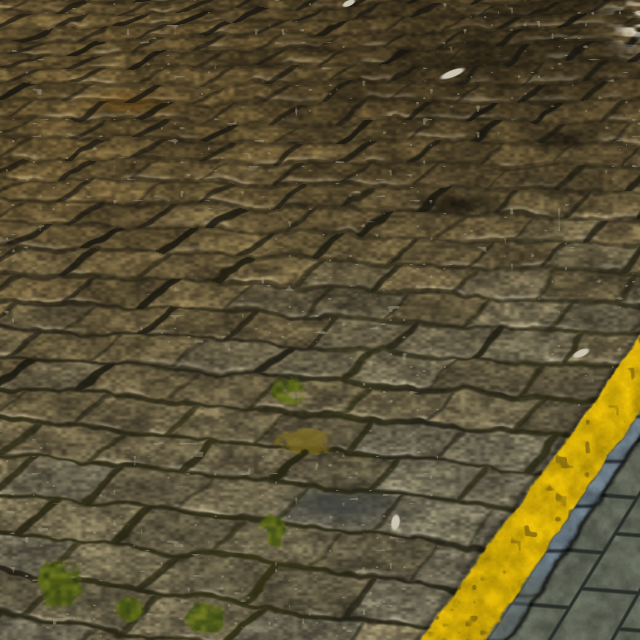
Give the GLSL for this texture, as a three.js fragment shader.

```glsl
// Worn cobbled street in perspective, with a yellow kerb line and grey pavement at lower right.
// Joints along the street converge on one vanishing point; rows shrink through a log mapping.
// Layered noise adds uneven gaps, grain, damp patches, moss and pale litter.
varying vec2 vUv;

float hash(vec2 p) {
  vec3 q = fract(vec3(p.xyx) * 0.1031);
  q += dot(q, q.yzx + 33.33);
  return fract((q.x + q.y) * q.z);
}

float noise(vec2 p) {
  vec2 i = floor(p), f = fract(p);
  f = f * f * (3.0 - 2.0 * f);
  return mix(mix(hash(i), hash(i + vec2(1.0, 0.0)), f.x),
             mix(hash(i + vec2(0.0, 1.0)), hash(i + 1.0), f.x), f.y);
}

float fbm(vec2 p) {
  float sum = 0.0, amp = 0.5;
  for (int i = 0; i < 4; i++) {
    sum += amp * noise(p);
    p = p * 2.07 + 17.3;
    amp *= 0.5;
  }
  return sum;
}

// Soft elliptical patch, 1 at its centre
float patchAt(vec2 p, vec2 centre, vec2 size) {
  vec2 d = (p - centre) / size;
  return exp(-dot(d, d));
}

// Small slanted scrap with a clean edge
float scrap(vec2 p, vec2 centre, vec2 size) {
  vec2 d = p - centre;
  d.y += d.x * 0.35;
  return 1.0 - smoothstep(0.7, 1.2, length(d / size));
}

float mossAt(vec2 p, vec2 centre, vec2 size) {
  return smoothstep(0.42, 0.66, patchAt(p, centre, size) * (0.35 + 1.1 * fbm(p * 65.0)));
}

vec3 cobbles(vec2 p) {
  vec2 q = p + 0.013 * (vec2(noise(p * 15.0), noise(p * 15.0 + 40.0)) - 0.5)
             + 0.006 * (vec2(noise(p * 55.0), noise(p * 55.0 + 70.0)) - 0.5);
  // Rows tilt down to the right and grow towards the viewer
  float rowY = q.y - q.x * (0.17 * q.y - 0.03);
  float height = 0.018 + 0.053 * rowY;
  float width = 0.1 * (q.y + 0.85);
  float v = log(height) / 0.053 + 0.47;
  float row = floor(v);
  float u = (q.x - 2.0) / width + row * 0.5 + 0.45 * hash(vec2(row, 7.0));
  vec2 id = vec2(floor(u), row);
  vec2 f = fract(vec2(u, v));
  vec2 edge = min(f, 1.0 - f) * vec2(width * 0.62, height);

  // Stone tone: brown far away, greyer and lighter near by
  float near = smoothstep(0.2, 0.95, p.y + 0.2 * p.x);
  vec3 col = mix(vec3(0.365, 0.302, 0.175), vec3(0.405, 0.375, 0.28), near);
  col *= 0.86 + 0.28 * hash(id + 90.0);
  col = mix(col, vec3(0.42, 0.42, 0.37), 0.4 * near * step(0.7, hash(id + 31.0)));
  col *= 0.62 + 0.8 * fbm(p * vec2(28.0, 50.0));
  col *= 0.78 + 0.44 * noise(p * vec2(130.0, 210.0));
  col *= 1.0 - 0.32 * patchAt(p, vec2(0.78, 0.05), vec2(0.38, 0.2));
  col *= 1.0 - 0.5 * patchAt(p, vec2(0.715, 0.32), vec2(0.06, 0.022));
  col *= 1.0 - 0.4 * patchAt(p, vec2(0.88, 0.22), vec2(0.05, 0.018));
  col = mix(col, vec3(0.45, 0.31, 0.08), 0.7 * patchAt(p, vec2(0.2, 0.16), vec2(0.05, 0.014)));
  col = mix(col, vec3(0.25, 0.26, 0.25), 0.75 * patchAt(p, vec2(0.535, 0.79), vec2(0.085, 0.025)));

  // Pale worn lip under the upper joint of each stone
  float lip = smoothstep(0.003, 0.006, edge.y) * (1.0 - smoothstep(0.006, 0.012, edge.y));
  col += 0.15 * lip * step(0.5, f.y) * smoothstep(0.45, 0.8, noise(p * 24.0 + 8.0));

  // Uneven joints: slanted gaps are deep, row gaps faint in the distance
  float leftSide = 1.0 - smoothstep(0.1, 0.8, p.x);
  float gap = hash(vec2(floor(u + 0.5), row) + 11.0);
  float slantWidth = mix(0.001, 0.0045, gap) + 0.0012 * leftSide;
  float slant = 1.0 - smoothstep(slantWidth - 0.002, slantWidth + 0.003, edge.x);
  float rowWidth = 0.001 + 0.0035 * noise(p * 11.0 + 5.0);
  float level = 1.0 - smoothstep(rowWidth - 0.002, rowWidth + 0.003, edge.y);
  float dark = max(slant * mix(0.45, 1.0, gap),
                   level * mix(0.35, 0.9, smoothstep(0.15, 0.75, p.y)));
  vec3 soil = mix(vec3(0.085, 0.08, 0.06), vec3(0.17, 0.17, 0.055), near * noise(p * 9.0));
  col = mix(col, soil, dark * 0.9);

  // Grit
  float grit = smoothstep(0.88, 0.97, noise(p * vec2(95.0, 150.0) + 3.0));
  return mix(col, vec3(0.62, 0.6, 0.51), 0.55 * grit * step(0.5, noise(p * 8.0)));
}

vec3 pavement(vec2 p, float s) {
  float across = abs(fract((s + 0.617) / 0.053 + 0.5) - 0.5) * 0.053 * (p.y + 0.85);
  float lane = floor((s + 0.617) / 0.053);
  float along = abs(fract((p.y - 0.08 * p.x) / 0.09 + 0.09 + lane * 0.35) - 0.5) * 0.09;
  vec3 col = vec3(0.37, 0.39, 0.335) * (0.7 + 0.6 * fbm(p * 55.0));
  return mix(vec3(0.16, 0.18, 0.16), col, smoothstep(0.001, 0.005, min(across, along)));
}

void main() {
  vec2 p = vec2(vUv.x, 1.0 - vUv.y);
  float s = (p.x - 2.0) / (p.y + 0.85);
  float rough = s + 0.009 * (fbm(p * 38.0) - 0.47);
  vec3 col = cobbles(p);

  // Moss tufts and dry grass
  float moss = max(mossAt(p, vec2(0.095, 0.91), vec2(0.045, 0.05)),
                   mossAt(p, vec2(0.45, 0.61), vec2(0.038, 0.027)));
  moss = max(moss, mossAt(p, vec2(0.325, 0.965), vec2(0.045, 0.03)));
  moss = max(moss, mossAt(p, vec2(0.205, 0.95), vec2(0.03, 0.025)));
  moss = max(moss, mossAt(p, vec2(0.425, 0.83), vec2(0.025, 0.04)));
  col = mix(col, mix(vec3(0.2, 0.27, 0.04), vec3(0.43, 0.48, 0.1), noise(p * 110.0)), moss * 0.85);
  col = mix(col, vec3(0.5, 0.43, 0.12), 0.7 * mossAt(p, vec2(0.48, 0.69), vec2(0.06, 0.025)));

  // Kerb: pavement, blue-grey stone face, then the painted band
  col = mix(col, pavement(p, s), smoothstep(-0.672, -0.668, rough));
  float face = smoothstep(-0.672, -0.668, rough) * (1.0 - smoothstep(-0.655, -0.651, rough));
  vec3 faceTone = vec3(0.4, 0.46, 0.5) * (0.65 + 0.7 * fbm(p * 45.0));
  faceTone *= 0.4 + 0.6 * smoothstep(0.0, 0.08, abs(fract(p.y / 0.07 + 0.2) - 0.5));
  col = mix(col, faceTone, face * (1.0 - 0.55 * smoothstep(0.87, 0.93, p.y)));
  col *= 1.0 - 0.65 * exp(-pow((rough + 0.652) / 0.003, 2.0));
  col *= 1.0 - 0.35 * exp(-pow((rough + 0.729) / 0.004, 2.0));
  float band = smoothstep(-0.728, -0.724, rough) * (1.0 - smoothstep(-0.673, -0.669, rough));
  vec3 paint = vec3(0.81, 0.66, 0.025) * (0.76 + 0.5 * fbm(p * 48.0));
  paint = mix(paint, vec3(0.45, 0.36, 0.06), 0.7 * smoothstep(0.76, 0.92, noise(p * 85.0)));
  col = mix(col, paint, band);

  // Litter and the wet glint in the far corner
  float litter = max(scrap(p, vec2(0.618, 0.816), vec2(0.007, 0.012)),
                     scrap(p, vec2(0.908, 0.552), vec2(0.013, 0.006)));
  litter = max(litter, scrap(p, vec2(0.707, 0.115), vec2(0.019, 0.006)));
  litter = max(litter, scrap(p, vec2(0.545, 0.005), vec2(0.01, 0.005)));
  col = mix(col, vec3(0.8, 0.78, 0.71), litter);
  float glint = patchAt(p, vec2(0.995, 0.035), vec2(0.035, 0.035));
  col += glint * 0.65 * smoothstep(0.3, 0.75, noise(p * vec2(60.0, 150.0)));

  gl_FragColor = vec4(clamp(col, 0.0, 1.0), 1.0);
}
```
